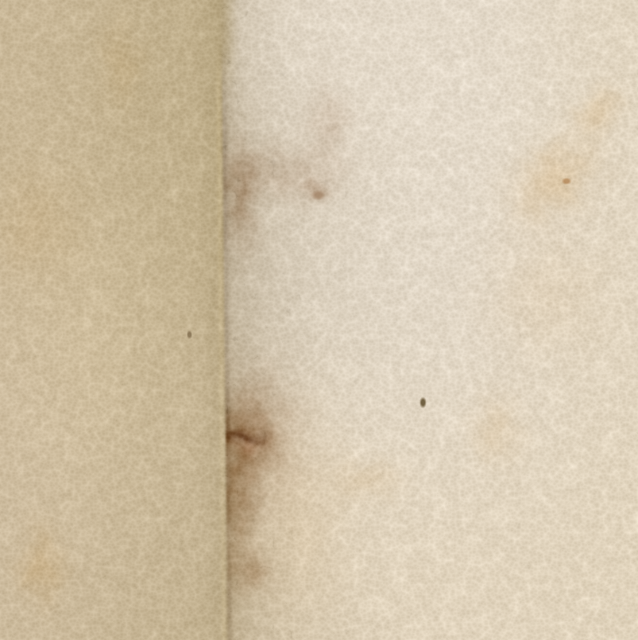
Write a WebGL 1 fragment shader that draws this texture.

```glsl
precision highp float;
// Aged paper: a shaded left leaf meets a pale right leaf at a vertical fold.
// Smooth tonal gradients carry soft gaussian stains with warped outlines,
// and cellular noise at several scales supplies mottling and fibre grain.
uniform vec2 u_resolution;

vec2 hash2(vec2 p) {
  vec3 q = fract(vec3(p.xyx) * vec3(0.1031, 0.1030, 0.0973));
  q += dot(q, q.yzx + 33.33);
  return fract((q.xx + q.yz) * q.zy);
}

// Distance to the nearest scattered point, roughly centred on zero.
float cellular(vec2 p) {
  vec2 cell = floor(p), f = fract(p);
  float nearest = 2.0;
  for (int j = -1; j <= 1; j++) {
    for (int i = -1; i <= 1; i++) {
      vec2 o = vec2(float(i), float(j));
      vec2 d = o + hash2(cell + o + 17.0) - f;
      nearest = min(nearest, dot(d, d));
    }
  }
  return sqrt(nearest) - 0.47;
}

// Layered sines that bend the outlines of the stains.
vec2 wobble(vec2 p) {
  return 0.006 * vec2(sin(p.y * 61.0 + 2.0 * sin(p.x * 43.0)),
                      sin(p.x * 71.0 + 2.0 * sin(p.y * 37.0)))
       + 0.003 * sin(p.yx * vec2(157.0, 139.0) + 3.0 * sin(p * 83.0));
}

float stain(vec2 p, vec2 centre, vec2 radius) {
  vec2 d = (p - centre) / radius;
  return exp(-dot(d, d));
}

float speck(vec2 p, vec2 centre, vec2 radius) {
  return 1.0 - smoothstep(0.4, 1.3, length((p - centre) / radius));
}

void main() {
  vec2 uv = gl_FragCoord.xy / u_resolution;
  float foldX = 0.357 - 0.010 * uv.y;
  float x = uv.x - foldX;
  float edge = smoothstep(-0.003, 0.003, x);
  float topFade = 1.0 - smoothstep(0.83, 0.95, uv.y);

  // Left leaf, darkening gently towards the fold.
  vec3 left = mix(vec3(0.803, 0.735, 0.615), vec3(0.770, 0.703, 0.570),
                  smoothstep(0.0, 0.34, uv.x));
  left += 0.018 * sin(uv.y * 5.0 + 0.5) * vec3(0.5, 0.5, 0.8);
  left += vec3(0.022, 0.022, 0.018) * stain(uv, vec2(0.15, 0.45), vec2(0.13, 0.25));
  left -= vec3(0.035, 0.035, 0.04) * smoothstep(-0.05, 0.0, x);

  // Right leaf, emerging from the gutter shadow.
  vec3 right = mix(vec3(0.890, 0.838, 0.750), vec3(0.900, 0.860, 0.797),
                   smoothstep(0.05, 0.60, uv.y));
  right = mix(right, vec3(0.884, 0.832, 0.738), 0.55 * smoothstep(0.72, 1.0, uv.x));
  float reach = 0.085 + 0.025 * sin(uv.y * 9.0 + 2.6);
  float gutter = exp(-max(x, 0.0) / reach);
  right -= vec3(0.145, 0.160, 0.195) * gutter * mix(0.85, 1.0, topFade);
  vec3 colour = mix(left, right, mix(smoothstep(-0.006, 0.03, x), edge, topFade));

  // Raised lip and narrow crease along the fold.
  colour += vec3(0.035, 0.033, 0.025) * exp(-pow((x + 0.006) / 0.004, 2.0)) * topFade;
  colour -= vec3(0.13, 0.14, 0.14) * exp(-pow((x - 0.003) / 0.005, 2.0))
          * (0.55 + 0.2 * sin(uv.y * 31.0) * sin(uv.y * 13.0)) * (0.3 + 0.7 * topFade);

  // Brown stains spreading out of the gutter.
  vec2 p = uv + wobble(uv);
  float brown = 0.62 * stain(p, vec2(0.378, 0.315), vec2(0.040, 0.055))
              + 0.48 * stain(p, vec2(0.405, 0.320), vec2(0.052, 0.085))
              + 0.42 * stain(p, vec2(0.370, 0.240), vec2(0.030, 0.050))
              + 0.38 * stain(p, vec2(0.374, 0.175), vec2(0.030, 0.050))
              + 0.40 * stain(p, vec2(0.388, 0.105), vec2(0.034, 0.032))
              + 0.52 * stain(p, vec2(0.377, 0.695), vec2(0.024, 0.068))
              + 0.30 * stain(p, vec2(0.445, 0.732), vec2(0.075, 0.038))
              + 0.28 * stain(p, vec2(0.515, 0.800), vec2(0.030, 0.055))
              + 0.45 * stain(p, vec2(0.496, 0.699), vec2(0.018, 0.016));
  brown *= edge * (1.0 + 0.5 * cellular(uv * 45.0));
  colour -= vec3(0.20, 0.27, 0.31) * brown;

  // Yellow and tan blooms on the open paper.
  vec2 slanted = vec2(p.x - 0.45 * (p.y - 0.72), p.y);
  float bloom = 0.75 * stain(slanted, vec2(0.868, 0.720), vec2(0.055, 0.055))
              + 0.55 * stain(slanted, vec2(0.890, 0.828), vec2(0.028, 0.032))
              + 0.28 * stain(p, vec2(0.850, 0.540), vec2(0.090, 0.090))
              + 0.40 * stain(p, vec2(0.780, 0.330), vec2(0.035, 0.050))
              + 0.35 * stain(p, vec2(0.575, 0.250), vec2(0.045, 0.030))
              + 0.28 * stain(p, vec2(0.470, 0.200), vec2(0.070, 0.150))
              + 0.50 * stain(p, vec2(0.065, 0.115), vec2(0.030, 0.050))
              + 0.25 * stain(p, vec2(0.050, 0.650), vec2(0.070, 0.080))
              + 0.25 * stain(p, vec2(0.190, 0.900), vec2(0.030, 0.060));
  colour -= vec3(0.035, 0.085, 0.155) * bloom;

  // Mottling, fine grain and sparse darker fibres.
  float grain = 0.050 * cellular(uv * 38.0 + wobble(uv) * 60.0)
              + 0.055 * cellular(uv * 95.0 + 7.0)
              + 0.060 * cellular(uv * vec2(165.0, 185.0) + 31.0);
  colour += grain * vec3(0.90, 0.95, 1.05);
  float flecks = smoothstep(0.30, 0.55, cellular(uv * 70.0 + 53.0));
  colour -= 0.05 * flecks * (0.4 + gutter * edge);

  // Dark core of the largest stain with a pale abrasion beneath it.
  colour -= vec3(0.18, 0.21, 0.19) * stain(p, vec2(0.380, 0.318), vec2(0.024, 0.010)) * edge;
  colour += vec3(0.09, 0.08, 0.09) * stain(p, vec2(0.386, 0.304), vec2(0.015, 0.008)) * edge;

  // Isolated specks.
  colour = mix(colour, vec3(0.36, 0.29, 0.16), 0.85 * speck(uv, vec2(0.663, 0.371), vec2(0.005, 0.008)));
  colour = mix(colour, vec3(0.45, 0.37, 0.25), 0.70 * speck(uv, vec2(0.297, 0.477), vec2(0.004, 0.006)));
  colour = mix(colour, vec3(0.66, 0.46, 0.26), 0.65 * speck(uv, vec2(0.888, 0.717), vec2(0.007, 0.005)));
  colour = mix(colour, vec3(0.55, 0.40, 0.27), 0.50 * speck(uv, vec2(0.499, 0.695), vec2(0.010, 0.007)));
  gl_FragColor = vec4(clamp(colour, 0.0, 1.0), 1.0);
}
```
